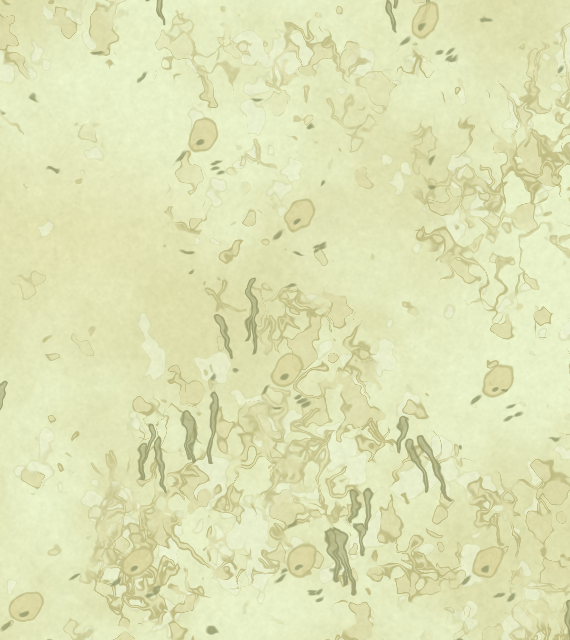
This texture is drawn by a Shadertoy shader. Its source:

```glsl
// Aged pale paper strewn with ragged tan scraps, ribbons, olive stalks and seeds.
// Sparse cellular noise shapes the scraps and their crowding; jittered cells
// scatter the stalks, twigs, seeds and specks, all drawn as outlined distances.

vec2 hash2(vec2 c) {
    vec3 q = fract(c.xyx * vec3(0.1031, 0.1030, 0.0973));
    q += dot(q, q.yzx + 33.33);
    return fract((q.xx + q.yz) * q.zy);
}

// Cellular noise: soft blobs of random sign around one point per cell
float blobs(vec2 p) {
    float sum = 0.0;
    for (int k = 0; k < 9; k++) {
        vec2 c = floor(p) + vec2(k % 3 - 1, k / 3 - 1);
        vec2 v = c + hash2(c) - p;
        float f = max(0.0, 1.0 - dot(v, v));
        sum += (2.0 * hash2(c + 57.0).x - 1.0) * f * f;
    }
    return sum;
}

// How densely the debris gathers, fuller toward the right
float crowd(vec2 p) {
    return smoothstep(-0.5, 0.4, blobs(p * 6.5 + 31.0) + 0.5 * (p.x - 0.25));
}

float oval(vec2 v, vec2 radius, float tilt) {
    float c = cos(tilt), s = sin(tilt);
    v = mat2(c, -s, s, c) * v;
    return (length(v / radius) - 1.0) * min(radius.x, radius.y);
}

// Distance to bunches of three tapered strokes leaning off the vertical
float twigs(vec2 p, float size, float lean, float chance, float seed) {
    p /= size;
    float d = 1.0;
    for (int k = 0; k < 9; k++) {
        vec2 c = floor(p) + vec2(k % 3 - 1, k / 3 - 1);
        if (hash2(c + seed + 19.0).x > chance * crowd((c + 0.5) * size)) continue;
        for (int j = 0; j < 3; j++) {
            vec2 r = hash2(c * 3.0 + seed + float(j) * 17.0);
            vec2 center = c + hash2(c + seed) + (r - 0.5) * vec2(0.5, 0.4);
            float a = lean * (2.0 * r.y - 1.0) - 0.08;
            vec2 axis = vec2(sin(a), cos(a)) * (0.12 + 0.25 * r.x);
            vec2 v = p - center;
            float h = clamp(dot(v, axis) / dot(axis, axis), -1.0, 1.0);
            d = min(d, length(v - axis * h) - 0.022 * (1.0 + 0.6 * h));
        }
    }
    return d * size;
}

// x: distance to seed bodies, y: distance to their dark cores and crumbs
vec2 seeds(vec2 p) {
    vec2 d = vec2(1.0);
    for (int k = 0; k < 9; k++) {
        vec2 c = floor(p / 0.18) + vec2(k % 3 - 1, k / 3 - 1);
        vec2 r = hash2(c + 83.0);
        if (hash2(c + 5.0).y > 0.3) continue;
        vec2 v = p - (c + 0.2 + 0.6 * r) * 0.18;
        d.x = min(d.x, oval(v, vec2(0.027, 0.019), 0.6 + 0.6 * r.x));
        d.y = min(d.y, oval(v + vec2(0.004, 0.011), vec2(0.006, 0.004), 0.5));
        d.y = min(d.y, oval(v + vec2(0.034, 0.03), vec2(0.010, 0.0035), 0.7));
        for (int j = 0; j < 4; j++) {
            vec2 jitter = (hash2(c + float(j) * 7.0) - 0.5) * 0.024;
            d.y = min(d.y, oval(v - vec2(0.027, -0.05) - jitter, vec2(0.007, 0.003), 0.4 + 20.0 * jitter.x));
        }
    }
    return d;
}

// Lone slanted dashes
float specks(vec2 p) {
    float d = 1.0;
    for (int k = 0; k < 9; k++) {
        vec2 c = floor(p / 0.06) + vec2(k % 3 - 1, k / 3 - 1);
        vec2 r = hash2(c + 211.0);
        if (hash2(c + 140.0).x > 0.1) continue;
        d = min(d, oval(p - (c + r) * 0.06, vec2(0.004 + 0.006 * r.x, 0.003), 1.6 * r.y - 0.4));
    }
    return d;
}

// Flat fill with a thin darker rim; x and y give their strengths
vec3 outlined(vec3 color, float d, vec3 fill, vec3 rim, vec2 strength) {
    color = mix(color, fill, strength.x * smoothstep(0.0014, -0.0014, d));
    return mix(color, rim, strength.y * smoothstep(0.0027, 0.0004, abs(d)));
}

void mainImage(out vec4 fragColor, in vec2 fragCoord) {
    vec2 p = fragCoord / iResolution.y;
    vec2 w = p + 0.006 * vec2(blobs(p * 32.0), blobs(p * 32.0 + 70.0));
    w += 0.004 * vec2(blobs(p * 88.0 + 15.0), blobs(p * 88.0 + 150.0));
    vec3 tan_ = vec3(0.86, 0.85, 0.65), tanRim = vec3(0.755, 0.74, 0.52);
    vec3 olive = vec3(0.70, 0.71, 0.52), oliveRim = vec3(0.59, 0.60, 0.42);
    float busy = crowd(p);

    // Paper: broad stains and a warm patch at left
    float stain = blobs(p * 3.2 + 9.0) + 0.5 * blobs(p * 9.0) + 0.25 * blobs(p * 24.0);
    vec3 color = mix(vec3(0.868, 0.873, 0.678), vec3(0.914, 0.945, 0.785), smoothstep(-0.9, 0.75, stain));
    vec2 warm = (p - vec2(0.13, 0.62)) / vec2(0.2, 0.13);
    color = mix(color, vec3(0.88, 0.865, 0.66), 0.65 * exp(-dot(warm, warm)));

    // Bleached flakes, taller than wide
    float flake = blobs(w * vec2(28.0, 17.0) + 120.0) + 0.5 * blobs(w * 62.0);
    color = outlined(color, (mix(1.0, 0.3, busy) - flake) / 36.0, vec3(0.916, 0.94, 0.81),
                     vec3(0.83, 0.835, 0.64), vec2(0.75, 0.5));

    // Ragged tan scraps, rims broken and some faded
    float scrap = blobs(w * vec2(30.0, 21.0)) + 0.6 * blobs(w * 64.0 + 40.0);
    float fade = smoothstep(-0.5, 0.4, blobs(p * 9.0 + 200.0));
    float worn = (0.5 + 0.5 * fade) * smoothstep(-0.8, -0.05, blobs(p * 40.0 + 250.0));
    color = outlined(color, (mix(1.1, 0.46, busy) - scrap) / 42.0, tan_, tanRim, vec2(0.3 + 0.5 * fade, worn));

    // Winding ribbons along the zero lines of two more noises
    for (int k = 0; k < 2; k++) {
        float shift = 300.0 + 130.0 * float(k);
        vec2 scale = k == 0 ? vec2(27.0, 17.0) : vec2(36.0, 25.0);
        float vein = abs(blobs(w * scale + shift) + 0.4 * blobs(w * 56.0 + shift));
        float reach = busy * smoothstep(-0.2, 0.3, blobs(p * 15.0 + shift));
        color = outlined(color, (vein - mix(-0.2, 0.14, reach)) / 34.0, tan_, tanRim, vec2(0.65, worn));
    }

    // Branching tan twigs, then upright olive stalks
    color = outlined(color, twigs(w, 0.08, 1.3, 0.35, 11.0), tan_, tanRim, vec2(0.6, worn));
    color = outlined(color, twigs(w, 0.15, 0.35, 0.38, 47.0), olive, oliveRim, vec2(0.8, 0.8));

    // Seeds with dark cores, and stray specks
    vec2 seed = seeds(mix(p, w, 0.5));
    color = outlined(color, seed.x, vec3(0.86, 0.835, 0.62), tanRim, vec2(0.8, 0.8));
    float dark = min(seed.y, specks(w));
    color = mix(color, vec3(0.59, 0.61, 0.43), 0.85 * smoothstep(0.0014, -0.0016, dark));

    // Fine grain
    color += 0.012 * blobs(p * 240.0) + 0.01 * blobs(p * 110.0);
    fragColor = vec4(color, 1.0);
}
```
